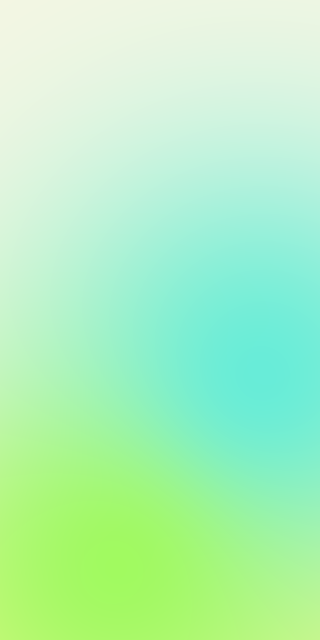
Write a Shadertoy shader that draws this background.

```glsl
const vec3 CREAM = vec3(0.962, 0.966, 0.892);
const vec3 PALE_LIME = vec3(0.970, 0.970, 0.580);
const vec3 AQUA = vec3(0.390, 0.925, 0.850);
const vec3 GREEN = vec3(0.625, 0.980, 0.365);

// Space spans 0.5 across and 1.0 up
const vec2 CANVAS_SPAN = vec2(0.5, 1.0);
const vec2 AQUA_CENTER = vec2(0.405, 0.410);
const vec2 GREEN_CENTER = vec2(0.185, 0.120);
const float AQUA_RADIUS = 0.353;
const float GREEN_RADIUS = 0.338;
const float LIME_TOP = 0.45;
const float CORE_SOFTNESS = 0.025;

// Gaussian coverage turned into a blending weight against a base of one
float glowWeight(vec2 p, vec2 center, float radius) {
    vec2 d = (p - center) / radius;
    float coverage = exp(-dot(d, d));
    return coverage / (1.0 - coverage + CORE_SOFTNESS);
}

void mainImage(out vec4 fragColor, in vec2 fragCoord) {
    vec2 p = fragCoord / iResolution.xy * CANVAS_SPAN;

    // Cream backdrop warming to lime at the foot
    vec3 base = mix(PALE_LIME, CREAM, smoothstep(0.0, LIME_TOP, p.y));

    // Weighted average of the backdrop and both glows
    float aqua = glowWeight(p, AQUA_CENTER, AQUA_RADIUS);
    float green = glowWeight(p, GREEN_CENTER, GREEN_RADIUS);
    vec3 color = (base + aqua * AQUA + green * GREEN) / (1.0 + aqua + green);

    fragColor = vec4(color, 1.0);
}
```
